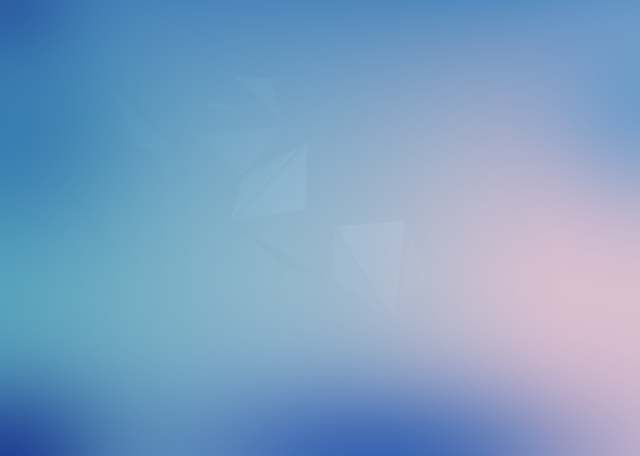
Write a WebGL 1 fragment shader that draws this background.

```glsl
precision highp float;
// A soft mesh gradient: a teal-to-pink horizontal body under a blue sky,
// tinted by elliptical Gaussian glows along the edges, with a few barely
// visible triangular facets laid over the middle.

uniform vec2 u_resolution;

// Body and sky
const vec3 TEAL = vec3(0.36, 0.66, 0.745);
const vec3 MIST = vec3(0.58, 0.72, 0.80);
const vec3 PINK = vec3(0.865, 0.753, 0.815);
const vec3 SKY_LEFT = vec3(0.27, 0.51, 0.72);
const vec3 SKY_RIGHT = vec3(0.34, 0.55, 0.75);
const float MIST_X = 0.45;
const float PINK_X = 0.88;
const float SKY_START = 0.34;

// Edge glows
const vec3 LEFT_BLUE = vec3(0.21, 0.48, 0.69);
const vec3 RIGHT_BLUE = vec3(0.43, 0.61, 0.79);
const vec3 CORNER_BLUE = vec3(0.15, 0.34, 0.62);
const vec3 FLOOR_BLUE = vec3(0.22, 0.39, 0.69);
const vec3 NAVY = vec3(0.13, 0.26, 0.58);

// Facets
const float FACET_LIGHT = 0.022;
const float FACET_EDGE = 0.003;

// Horizontal ramp through three stops, with a rounded join
vec3 bodyColor(float x) {
  vec3 cool = mix(TEAL, MIST, clamp(x / MIST_X, 0.0, 1.0));
  float warm = clamp((x - MIST_X) / (PINK_X - MIST_X), 0.0, 1.0);
  return mix(cool, PINK, mix(warm, smoothstep(0.0, 1.0, warm), 0.4));
}

// Tints the base with an elliptical Gaussian
vec3 glow(vec3 base, vec3 tint, vec2 uv, vec2 center, vec2 radius, float strength) {
  vec2 d = (uv - center) / radius;
  return mix(base, tint, strength * exp(-dot(d, d)));
}

// Signed distance from the line a-b, positive on its left
float side(vec2 p, vec2 a, vec2 b) {
  vec2 e = b - a;
  vec2 d = p - a;
  return (e.x * d.y - e.y * d.x) / length(e);
}

// Soft triangle, brightest along edge a-b and fading towards c
float facet(vec2 p, vec2 a, vec2 b, vec2 c) {
  float height = side(c, a, b);
  float turn = sign(height);
  float base = side(p, a, b) * turn;
  float inner = min(base, min(side(p, b, c), side(p, c, a)) * turn);
  if (turn < 0.0) {
    inner = min(base, min(-side(p, b, c), -side(p, c, a)));
  }
  float fade = 1.0 - 0.6 * clamp(base / abs(height), 0.0, 1.0);
  return fade * smoothstep(0.0, FACET_EDGE, inner);
}

// Sum of the facets in the two clusters and the sliver on the left
float facets(vec2 p) {
  vec2 hub = vec2(0.482, 0.691);
  vec2 foot = vec2(0.358, 0.513);
  vec2 fold = vec2(0.378, 0.614);
  vec2 brow = vec2(0.445, 0.724);
  vec2 west = vec2(0.521, 0.504);
  vec2 peak = vec2(0.634, 0.518);
  vec2 tip = vec2(0.618, 0.289);

  // Upper cluster
  float light = 0.7 * facet(p, vec2(0.362, 0.835), vec2(0.423, 0.829), brow);
  light += 0.6 * facet(p, vec2(0.314, 0.767), vec2(0.345, 0.780), vec2(0.385, 0.750));
  light += 0.5 * facet(p, brow, fold, vec2(0.297, 0.706));
  light += 0.8 * facet(p, hub, foot, fold);
  light += facet(p, vec2(0.479, 0.540), hub, foot);

  // Lower cluster, with one darker fold
  light += facet(p, west, peak, tip);
  light += 0.4 * facet(p, peak, vec2(0.667, 0.393), tip);
  light += 0.5 * facet(p, west, vec2(0.521, 0.388), tip);
  light -= 0.5 * facet(p, foot, vec2(0.450, 0.410), vec2(0.521, 0.388));

  // Left sliver
  light += 0.5 * facet(p, vec2(0.169, 0.816), vec2(0.215, 0.673), vec2(0.273, 0.669));
  return light;
}

void main() {
  vec2 uv = gl_FragCoord.xy / u_resolution;

  // Body fading up into the sky
  float rise = clamp((uv.y - SKY_START) / (1.0 - SKY_START), 0.0, 1.0);
  vec3 sky = mix(SKY_LEFT, SKY_RIGHT, uv.x);
  vec3 color = mix(bodyColor(uv.x), sky, rise * rise);

  // Side and top glows
  color = glow(color, LEFT_BLUE, uv, vec2(0.0, 0.72), vec2(0.19, 0.25), 0.9);
  color = glow(color, RIGHT_BLUE, uv, vec2(1.03, 0.82), vec2(0.18, 0.24), 1.0);
  color = glow(color, CORNER_BLUE, uv, vec2(0.0, 1.0), vec2(0.12, 0.14), 0.8);

  // Floor glows
  color = glow(color, FLOOR_BLUE, uv, vec2(0.58, -0.02), vec2(0.34, 0.19), 1.0);
  color = glow(color, NAVY, uv, vec2(0.0, -0.02), vec2(0.18, 0.19), 1.0);

  color += FACET_LIGHT * facets(uv);
  gl_FragColor = vec4(color, 1.0);
}
```
